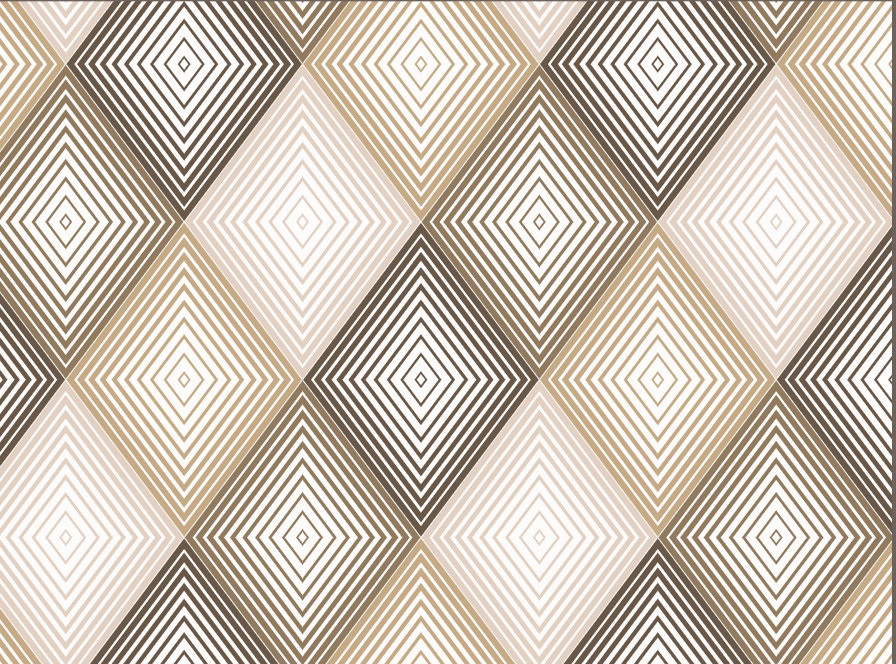
This pattern is drawn by a WebGL 1 fragment shader. Its source:

```glsl
precision highp float;
// Harlequin lattice of nested diamond outlines in four alternating earth tones.
uniform vec2 u_resolution;

// Tone from the parity of the two diagonal lattice indices.
vec3 diamondTone(vec2 cell) {
  vec2 odd = mod(cell, 2.0);
  vec3 evenRow = mix(vec3(0.41, 0.34, 0.28), vec3(0.57, 0.48, 0.37), odd.y);
  vec3 oddRow = mix(vec3(0.885, 0.82, 0.765), vec3(0.775, 0.665, 0.525), odd.y);
  return mix(evenRow, oddRow, odd.x);
}

// Antialiased coverage of a line of the given width at a distance.
float lineCoverage(float dist, float width, float blur) {
  return clamp((0.5 * (width + blur) - abs(dist)) / blur, 0.0, min(1.0, width / blur));
}

// Ten concentric outlines that thicken and crowd toward the rim.
float nestedOutlines(float radius, float blur) {
  float ink = 0.0;
  for (int i = 0; i < 10; i++) {
    float k = float(i);
    float ring = 0.045 + 0.118 * k - 0.0018 * k * k;
    ink = max(ink, lineCoverage(radius - ring, 0.019 + 0.0053 * k, blur));
  }
  return ink;
}

void main() {
  // Canvas widths, measured from the upper left corner.
  vec2 p = vec2(gl_FragCoord.x, u_resolution.y - gl_FragCoord.y) / u_resolution.x;
  float pixel = 1.0 / u_resolution.x;

  // Diagonal axes turn each diamond into a unit square.
  vec2 pitch = vec2(0.2643, 0.3522);
  vec2 q = (p - vec2(0.2055, 0.0716)) / pitch;
  vec2 diagonal = vec2(q.x + q.y, q.x - q.y);
  vec2 cell = floor(diagonal + 0.5);
  vec2 local = abs(diagonal - cell);
  float radius = 2.0 * max(local.x, local.y);

  float blur = 2.0 * length(1.0 / pitch) * pixel;
  float ink = nestedOutlines(radius, blur);
  vec3 color = mix(vec3(0.995, 0.99, 0.985), diamondTone(cell), ink);

  // Thin dark trim along the right and top edges.
  float rightTrim = clamp((p.x - 0.9955) / pixel + 0.5, 0.0, 1.0);
  float topTrim = clamp((0.0015 - p.y) / pixel + 0.5, 0.0, 1.0);
  color = mix(color, vec3(0.43, 0.39, 0.36), max(rightTrim, topTrim));

  gl_FragColor = vec4(color, 1.0);
}
```
